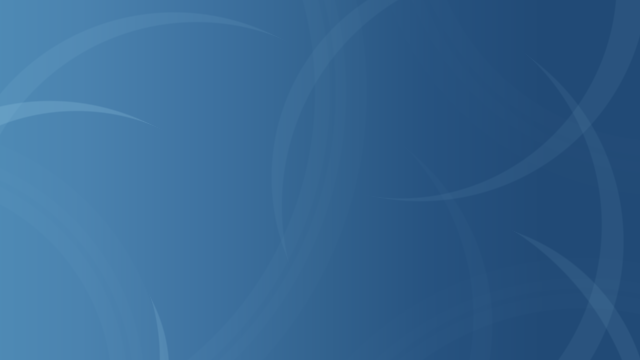
Write a WebGL 2 fragment shader that draws this background.

```glsl
#version 300 es
precision highp float;
// Calm blue backdrop: a horizontal multi-stop gradient overlaid with
// translucent crescents (one disc cut from another, both meeting at a tip)
// and faint banded rings. Lengths are in canvas heights.

#define SHEEN vec3(0.60, 0.80, 0.90)
#define CRESCENT_STRENGTH 0.80
#define RING_STRENGTH 0.85
#define EDGE_SOFTNESS 0.003
#define CANVAS_WIDTH 1.7778

uniform vec2 u_resolution;
out vec4 fragColor;

const int CRESCENTS = 8;
const int RINGS = 4;

// Tip position (xy) and opacity (z) of each crescent
const vec3 TIP[CRESCENTS] = vec3[](
    vec3(0.764, 0.900, 0.12), vec3(0.412, 0.657, 0.29),
    vec3(0.799, 0.282, 0.07), vec3(1.058, 0.451, 0.09),
    vec3(1.475, 0.838, 0.09), vec3(1.435, 0.354, 0.11),
    vec3(0.421, 0.167, 0.23), vec3(1.134, 0.583, 0.03));

// Centre of the outer disc (xy) and of the cutting disc (zw)
const vec4 CENTRES[CRESCENTS] = vec4[](
    vec4(0.484, 0.336, 0.546, 0.306), vec4(0.139, 0.093, 0.213, 0.104),
    vec4(1.343, 0.507, 1.451, 0.428), vec4(1.169, 1.074, 1.111, 1.051),
    vec4(1.100, 0.329, 1.028, 0.375), vec4(1.243, -0.178, 0.995, -0.308),
    vec4(0.046, -0.030, -0.139, 0.005), vec4(0.745, 0.097, 0.632, 0.120));

// Ring centre (xy), inner radius (z) and width (w)
const vec4 RING[RINGS] = vec4[](
    vec4(-0.086, 0.745, 0.961, 0.144), vec4(-0.278, -0.088, 0.590, 0.150),
    vec4(1.620, -0.620, 0.764, 0.139), vec4(1.852, 1.278, 0.671, 0.150));
const float RING_ALPHA[RINGS] = float[](0.042, 0.046, 0.022, 0.014);

// Antialiased coverage of a signed distance
float coverage(float dist, float edge) {
    return 1.0 - smoothstep(-edge, edge, dist);
}

// Outer disc minus cutting disc, with both circles passing through the tip
float crescent(vec2 p, vec2 tip, vec4 centres, float edge) {
    float outer = distance(p, centres.xy) - distance(tip, centres.xy);
    float inner = distance(p, centres.zw) - distance(tip, centres.zw);
    return coverage(max(outer, -inner), edge);
}

// Strip between two fractions of a ring's width
float strip(float across, float start, float end, float edge) {
    return coverage(abs(across - 0.5 * (start + end)) - 0.5 * (end - start), edge);
}

// Wide pale ring holding two brighter strips
float bandedRing(vec2 p, vec4 ring, float edge) {
    float across = (distance(p, ring.xy) - ring.z) / ring.w;
    float soft = edge / ring.w;
    return 0.5 * strip(across, 0.0, 1.0, soft)
         + 0.5 * strip(across, 0.0, 0.29, soft)
         + 0.5 * strip(across, 0.40, 0.60, soft);
}

// Linear progress of x from start to end
float ramp(float start, float end, float x) {
    return clamp((x - start) / (end - start), 0.0, 1.0);
}

// Sky blue on the left falling to navy on the right
vec3 backdrop(float x) {
    vec3 colour = vec3(0.306, 0.540, 0.708);
    colour = mix(colour, vec3(0.293, 0.512, 0.685), ramp(0.0, 0.13, x));
    colour = mix(colour, vec3(0.242, 0.446, 0.627), ramp(0.13, 0.33, x));
    colour = mix(colour, vec3(0.200, 0.390, 0.562), ramp(0.33, 0.50, x));
    colour = mix(colour, vec3(0.152, 0.325, 0.503), ramp(0.50, 0.67, x));
    return mix(colour, vec3(0.130, 0.290, 0.462), ramp(0.67, 0.85, x));
}

void main() {
    vec2 p = gl_FragCoord.xy / u_resolution * vec2(CANVAS_WIDTH, 1.0);
    float edge = max(EDGE_SOFTNESS, 0.7 / u_resolution.y);
    vec3 colour = backdrop(p.x / CANVAS_WIDTH);

    for (int i = 0; i < RINGS; i++) {
        float alpha = RING_STRENGTH * RING_ALPHA[i] * bandedRing(p, RING[i], edge);
        colour = mix(colour, SHEEN, alpha);
    }
    for (int i = 0; i < CRESCENTS; i++) {
        float shape = crescent(p, TIP[i].xy, CENTRES[i], edge);
        colour = mix(colour, SHEEN, CRESCENT_STRENGTH * TIP[i].z * shape);
    }
    fragColor = vec4(colour, 1.0);
}
```
